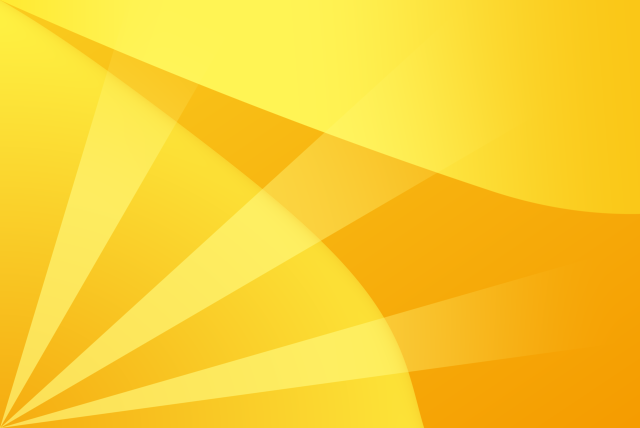
Reproduce this background procedurally as a Shadertoy shader.

```glsl
// Golden backdrop: two curved panels over an amber field, crossed by fading rays.

// Height of the lower edge of the upper panel at x.
float upperEdge(float x) {
    float lift = max(x - 1.15, 0.0);
    return 1.0 - 0.445 * x + 0.05 * x * x + 0.45 * lift * lift;
}

// Right edge of the left panel at height y.
float leftEdge(float y) {
    return 0.994 - y * (0.305 + y * (-0.788 + y * (5.493 + y * (-6.616 + y * 2.6))));
}

// Antialiased coverage: 1 where the distance is positive.
float cover(float d, float pixel) {
    return smoothstep(-0.7 * pixel, 0.7 * pixel, d);
}

void mainImage(out vec4 fragColor, in vec2 fragCoord) {
    vec2 p = fragCoord / iResolution.xy * vec2(1.5, 1.0);
    float pixel = 1.0 / iResolution.y;

    // Amber field, deeper toward the lower right
    float depth = 0.5 * (p.x / 1.5 + 1.0 - p.y);
    vec3 color = mix(vec3(0.98, 0.80, 0.12), vec3(0.96, 0.61, 0.0), depth);

    // Upper panel, lemon turning to gold on the right
    vec3 upperColor = mix(vec3(1.0, 0.955, 0.33), vec3(0.98, 0.78, 0.09),
                          smoothstep(0.75, 1.6, p.x + 0.08 * p.y));
    upperColor = mix(vec3(1.0, 0.91, 0.18), upperColor, smoothstep(-0.1, 0.4, p.x));
    color = mix(color, upperColor, cover(0.92 * (p.y - upperEdge(p.x)), pixel));

    // Left panel, brightening away from the lower left corner
    float inside = (leftEdge(p.y) - p.x) * (1.0 - 0.46 * p.y);
    float leftMask = cover(inside, pixel);
    float glow = min(length(p * vec2(0.8, 1.0)), 1.0);
    vec3 leftColor = mix(vec3(0.96, 0.67, 0.06), vec3(1.0, 0.96, 0.27), glow);
    color = mix(color, leftColor, leftMask);

    // Rays from the corner, each with its own angle, half width and reach
    vec3 angles = vec3(0.2075, 0.632, 1.1615);
    vec3 halfWidths = vec3(0.0715, 0.105, 0.116);
    vec3 reaches = vec3(1.48, 1.5, 1.1);
    float radius = length(p);
    float angle = atan(p.y, p.x);
    for (int i = 0; i < 3; i++) {
        float edge = (halfWidths[i] - abs(angle - angles[i])) * radius;
        float fade = 1.0 - smoothstep(0.5 * reaches[i], reaches[i], radius);
        float strength = fade * mix(0.48, 0.68, leftMask);
        color = mix(color, vec3(1.0, 0.97, 0.47), cover(edge, pixel) * strength);
    }

    // Soft shade just inside the curved rim of the left panel
    float rim = leftMask * exp(-max(inside, 0.0) / 0.016);
    color *= 1.0 - rim * vec3(0.015, 0.07, 0.2);

    fragColor = vec4(color, 1.0);
}
```
